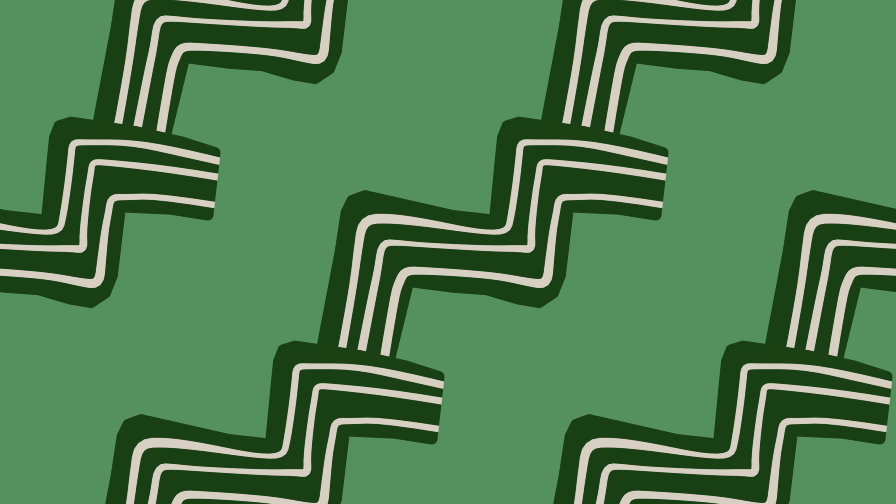
Write a Shadertoy shader that draws this pattern.

```glsl
// Diagonal chains of folded, striped ribbons on green, in a half-drop repeat.

const float CANVAS_WIDTH = 768.0;         // design units across the canvas
const float TILE = 384.0;                 // horizontal repeat
const vec2 STEP = vec2(192.0);            // shift from one row to the next
const vec2 ORIGIN = vec2(262.0, 122.0);   // foot of the first ribbon
const float CORNER_RADIUS = 5.0;

const vec3 GREEN = vec3(0.33, 0.57, 0.37);
const vec3 DARK = vec3(0.10, 0.25, 0.08);
const vec3 CREAM = vec3(0.84, 0.81, 0.76);

// Ribbon silhouette, inset by the corner radius
const vec2 OUTLINE[24] = vec2[24](
    vec2(11, -5), vec2(30, 95), vec2(35, 128), vec2(40, 138),
    vec2(51, 142), vec2(126, 125), vec2(162, 121), vec2(169, 192),
    vec2(173, 202), vec2(183, 205), vec2(238, 197), vec2(278, 188),
    vec2(306, 179), vec2(300, 126), vec2(268, 131), vec2(225, 133),
    vec2(218, 74), vec2(212, 59), vec2(200, 51), vec2(182, 54),
    vec2(155, 62), vec2(127, 64), vec2(88, 69), vec2(70, -5));

// Stripe control points: x, y, half width
const vec3 UPPER[16] = vec3[16](
    vec3(16, -70, 4), vec3(40, 58, 3.2), vec3(45, 98, 3.6), vec3(49, 122, 4.2),
    vec3(72, 123, 4.2), vec3(104, 119, 3.4), vec3(150, 111, 1.8), vec3(173, 111, 2.6),
    vec3(176, 124, 3), vec3(180, 150, 3), vec3(183, 176, 3), vec3(184, 188, 3),
    vec3(195, 188, 2.4), vec3(235, 188, 2.6), vec3(280, 179, 3.6), vec3(356, 161, 2.6));
const vec3 MIDDLE[16] = vec3[16](
    vec3(33, -68, 4), vec3(57, 56, 3.6), vec3(62, 79, 3.2), vec3(65, 102, 3.2),
    vec3(79, 102, 2.4), vec3(101, 100, 2), vec3(157, 97, 2.5), vec3(184, 97, 3),
    vec3(194, 96, 3.5), vec3(193, 110, 3.2), vec3(197, 145, 2.8), vec3(200, 162, 2.8),
    vec3(201, 171, 2.6), vec3(211, 171, 2.6), vec3(268, 165, 3), vec3(352, 151, 3));
const vec3 LOWER[16] = vec3[16](
    vec3(56, -68, 4), vec3(76, 56, 3.8), vec3(80, 68, 4), vec3(85, 78, 3.8),
    vec3(100, 78, 3.2), vec3(134, 76, 3), vec3(167, 73, 3), vec3(191, 68, 3.5),
    vec3(207, 66, 4.2), vec3(209, 86, 3.8), vec3(212, 113, 3.2), vec3(215, 128, 3),
    vec3(217, 141, 3), vec3(230, 141, 2.6), vec3(258, 142, 2.6), vec3(358, 126, 3));

float coverage(float dist, float pixel) {
    return 1.0 - smoothstep(-0.6 * pixel, 0.6 * pixel, dist);
}

// Signed distance to the rounded polygon
float outlineDistance(vec2 p, vec2 corners[24], float radius) {
    float nearest = 1e9;
    float side = 1.0;
    for (int i = 0; i < 24; i++) {
        vec2 a = corners[i];
        vec2 b = corners[(i + 23) % 24];
        vec2 edge = b - a;
        vec2 rel = p - a;
        vec2 gap = rel - edge * clamp(dot(rel, edge) / dot(edge, edge), 0.0, 1.0);
        nearest = min(nearest, dot(gap, gap));
        bool crosses = (a.y > p.y) != (b.y > p.y);
        if (crosses && rel.x < edge.x * rel.y / edge.y) side = -side;
    }
    return side * sqrt(nearest) - radius;
}

// Distance to a segment whose half width (z) varies along it
float taperedSegment(vec2 p, vec3 a, vec3 b) {
    vec2 axis = b.xy - a.xy;
    float t = clamp(dot(p - a.xy, axis) / dot(axis, axis), 0.0, 1.0);
    vec3 closest = mix(a, b, t);
    return length(p - closest.xy) - closest.z;
}

// Distance to a smooth brush line, a chain of quadratic curves
float stripeDistance(vec2 p, vec3 control[16]) {
    const int PIECES = 4;
    float dist = 1e3;
    for (int i = 1; i < 15; i++) {
        vec3 start = 0.5 * (control[i - 1] + control[i]);
        vec3 end = 0.5 * (control[i] + control[i + 1]);
        vec3 previous = start;
        for (int j = 1; j <= PIECES; j++) {
            float t = float(j) / float(PIECES);
            vec3 current = mix(mix(start, control[i], t), mix(control[i], end, t), t);
            dist = min(dist, taperedSegment(p, previous, current));
            previous = current;
        }
    }
    return dist;
}

vec3 paintRibbon(vec3 color, vec2 p, float pixel) {
    float body = coverage(outlineDistance(p, OUTLINE, CORNER_RADIUS), pixel);
    if (body <= 0.0) return color;
    float stripes = min(stripeDistance(p, UPPER),
                        min(stripeDistance(p, MIDDLE), stripeDistance(p, LOWER)));
    return mix(color, mix(DARK, CREAM, coverage(stripes, pixel)), body);
}

void mainImage(out vec4 fragColor, in vec2 fragCoord) {
    float pixel = CANVAS_WIDTH / iResolution.x;
    vec2 p = fragCoord * pixel - ORIGIN;
    float row = floor(p.y / STEP.y);
    vec3 color = GREEN;

    // Each lower ribbon covers the foot of the one above it
    for (int i = 0; i < 2; i++) {
        vec2 q = p - (row - float(i)) * STEP;
        q.x = mod(q.x + 30.0, TILE) - 30.0;
        color = paintRibbon(color, q, pixel);
    }
    fragColor = vec4(color, 1.0);
}
```
